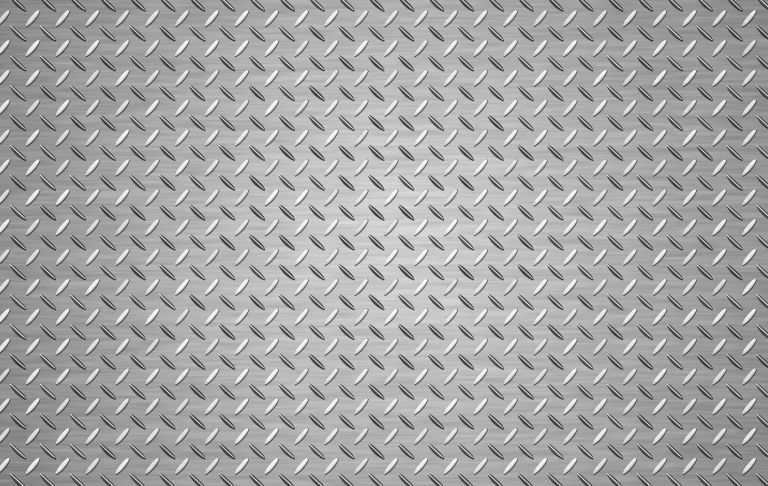
Give the GLSL for this texture, as a Shadertoy shader.

```glsl
// Brushed steel tread plate: two interleaved square lattices of raised lozenges,
// leaning right and left, each a lens distance field with a shaded profile.
// The sheet below is a radial glow with fine horizontal brushing from layered noise.

#define CELLS_DOWN 16.28           // repeats over the canvas height
#define RIGHT_ORIGIN vec2(0.10, 0.68)  // lattice phase, in cells
#define HALF_LENGTH 0.325          // lozenge size, in cells
#define HALF_WIDTH 0.056
#define TIP_ROUND 0.028
#define SHADOW_SHIFT vec2(0.012, -0.040)
#define GLOW_CENTRE vec2(0.51, 0.52)
#define SHEET_BRIGHT 0.855
#define SHEET_FALLOFF 0.35
#define BRUSH_DEPTH 0.16
#define WEAR 0.09                  // brightness variation between lozenges

float hash(vec2 p) {
    p = fract(p * vec2(0.1031, 0.1137));
    p += dot(p, p.yx + 33.33);
    return fract((p.x + p.y) * p.x * 17.0);
}

float noise(vec2 p) {
    vec2 i = floor(p), f = fract(p);
    f = f * f * (3.0 - 2.0 * f);
    return mix(mix(hash(i), hash(i + vec2(1, 0)), f.x),
               mix(hash(i + vec2(0, 1)), hash(i + vec2(1, 1)), f.x), f.y);
}

// Lens with its long axis on x and rounded tips
float lens(vec2 p) {
    float radius = (HALF_LENGTH * HALF_LENGTH + HALF_WIDTH * HALF_WIDTH) / (2.0 * HALF_WIDTH);
    float offset = radius - HALF_WIDTH;
    p = abs(p);
    bool beyondTip = (p.x - HALF_LENGTH) * offset > p.y * HALF_LENGTH;
    float d = beyondTip ? length(p - vec2(HALF_LENGTH, 0.0))
                        : length(p + vec2(0.0, offset)) - radius;
    return d - TIP_ROUND;
}

// Rotates a point into axes along and across a lozenge
vec2 toAxes(vec2 p, float angle) {
    float c = cos(angle), s = sin(angle);
    return vec2(c * p.x + s * p.y, c * p.y - s * p.x);
}

// Fine horizontal scratches in three sizes, centred on zero
float brushing(vec2 uv) {
    float sum = 0.0, weight = 0.25;
    vec2 scale = vec2(7.0, 120.0);
    for (int i = 0; i < 3; i++) {
        sum += weight * (noise(uv * scale + 19.0 * float(i)) - 0.5);
        scale *= vec2(1.8, 1.6);
        weight *= 1.25;
    }
    return sum;
}

// Lays one lattice of lozenges over the tone below
float addLozenges(float tone, vec2 grid, float angle, bool leansRight, float pixel) {
    vec2 cell = floor(grid);
    vec2 centred = fract(grid) - 0.5;
    vec2 q = toAxes(centred, angle);
    float edge = lens(q);
    float shadow = lens(toAxes(centred - SHADOW_SHIFT, angle));
    float across = q.y / (HALF_WIDTH + TIP_ROUND);
    float wear = WEAR * (hash(cell + 7.0) - 0.5);

    // Tight contact shadow, stronger under the left-leaning lozenges
    float depth = leansRight ? 0.52 : 0.72;
    tone *= 1.0 - depth * (1.0 - smoothstep(-0.025, 0.025, shadow));

    // Right-leaning faces catch the light; left-leaning ones show a lit ridge
    float face;
    if (leansRight) {
        face = mix(0.66, 0.96, smoothstep(-0.9, -0.3, across));
        face -= 0.28 * smoothstep(0.45, 1.0, across);
        face -= 0.14 * smoothstep(0.12, 0.34, -q.x);
        face -= 0.35 * smoothstep(0.27, 0.35, q.x);
    } else {
        float ridge = exp(-14.0 * (across + 0.05) * (across + 0.05));
        float rim = smoothstep(0.5, 0.95, across);
        face = 0.31 + 0.62 * ridge + 0.34 * rim;
        face -= 0.14 * smoothstep(0.2, 0.35, q.x);
    }
    face = (face + wear) * mix(0.88, 1.0, smoothstep(0.3, 0.75, tone + 0.2));
    return mix(face, tone, smoothstep(-0.5 * pixel, 0.5 * pixel, edge));
}

void mainImage(out vec4 fragColor, in vec2 fragCoord) {
    vec2 uv = fragCoord / iResolution.y;
    float aspect = iResolution.x / iResolution.y;
    float pixel = CELLS_DOWN / iResolution.y;

    // Brushed sheet with a soft central glow
    vec2 fromGlow = uv - GLOW_CENTRE * vec2(aspect, 1.0);
    float tone = SHEET_BRIGHT - SHEET_FALLOFF * length(vec3(fromGlow, 0.12));
    tone += BRUSH_DEPTH * brushing(uv);

    // The two lattices sit half a cell apart
    vec2 grid = uv * CELLS_DOWN - RIGHT_ORIGIN;
    tone = addLozenges(tone, grid + 0.5, radians(50.0), true, pixel);
    tone = addLozenges(tone, grid, radians(-43.0), false, pixel);

    fragColor = vec4(vec3(clamp(tone, 0.0, 1.0)), 1.0);
}
```
